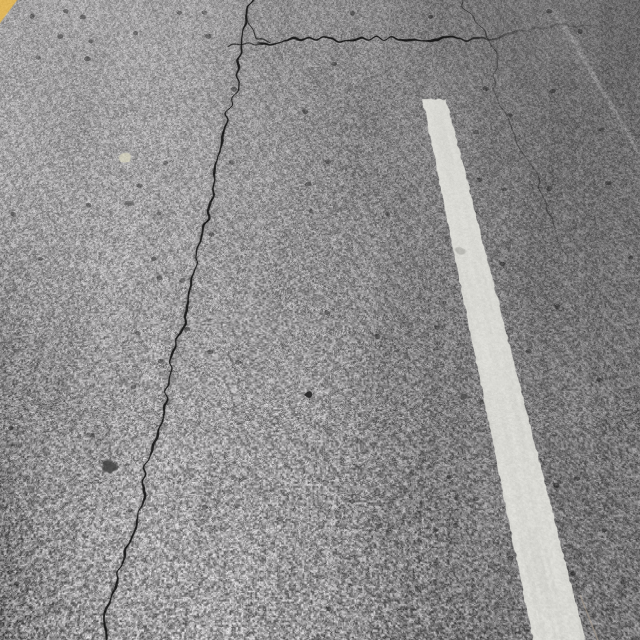
This texture is drawn by a WebGL 2 fragment shader. Its source:

```glsl
#version 300 es
precision highp float;
// Worn grey asphalt seen at an angle, with cracks, a white lane stripe and small stains.

uniform vec2 u_resolution;
out vec4 fragColor;

float hash(vec2 p) {
  return fract(sin(dot(p, vec2(12.9898, 78.233))) * 43758.5453);
}

float noise(vec2 p) {
  vec2 i = floor(p), f = fract(p);
  f = f * f * (3.0 - 2.0 * f);
  return mix(mix(hash(i), hash(i + vec2(1, 0)), f.x),
             mix(hash(i + vec2(0, 1)), hash(i + vec2(1, 1)), f.x), f.y);
}

// Jagged sideways drift of a crack along its length
float wander(float t, float seed) {
  return (noise(vec2(t * 22.0, seed)) - 0.5) * 0.012
       + (noise(vec2(t * 85.0, seed + 7.0)) - 0.5) * 0.008;
}

float segment(vec2 p, vec2 a, vec2 b) {
  vec2 ab = b - a;
  return length(p - a - ab * clamp(dot(p - a, ab) / dot(ab, ab), 0.0, 1.0));
}

float stroke(float d, float halfWidth, float aa) {
  return 1.0 - smoothstep(halfWidth - aa, halfWidth + aa, abs(d));
}

float spot(vec2 p, vec2 center, vec2 radius) {
  float r = length((p - center) / radius) + 0.5 * (noise(p * 180.0) - 0.5);
  return 1.0 - smoothstep(0.75, 1.2, r);
}

float roadLight(vec2 p) {
  float light = mix(0.635, 0.475, smoothstep(0.15, 0.85, p.x));
  light -= 0.15 * exp(-p.x * 9.0) * (1.0 - smoothstep(0.35, 0.75, p.y));
  light -= 0.04 * smoothstep(0.7, 1.0, p.x) * p.y;
  light += 0.03 * exp(-dot(p - vec2(0.4, 0.2), p - vec2(0.4, 0.2)) * 12.0);
  return light + 0.045 * (noise(p * vec2(9.0, 5.0)) - 0.5)
               + 0.03 * (noise(p * vec2(38.0, 24.0)) - 0.5);
}

// Stone grain, finer and fainter with distance
float grain(vec2 p) {
  vec2 q = vec2((p.x - 0.4) * (1.0 + 0.5 * p.y), p.y * (1.0 + 0.35 * p.y)) * 270.0;
  float g = 0.65 * (noise(q) - 0.5) + 0.5 * (noise(q * 1.9 + 31.0) - 0.5);
  return g * mix(0.62, 0.3, p.y) * mix(1.0, 0.75, smoothstep(0.5, 0.9, p.x));
}

void main() {
  vec2 p = gl_FragCoord.xy / u_resolution;
  float aa = 0.8 / min(u_resolution.x, u_resolution.y);

  // Asphalt
  float g = grain(p);
  vec3 color = vec3(roadLight(p) + g) * vec3(1.0, 0.993, 1.0);

  // Scattered pits
  vec2 cell = floor(p * 26.0);
  vec2 seat = 0.25 + 0.5 * vec2(hash(cell + 3.0), hash(cell + 11.0));
  float pit = spot(p, (cell + seat) / 26.0, vec2(0.0045, 0.0035));
  color *= 1.0 - 0.35 * pit * step(0.88, hash(cell));

  // Pale seam and darker shoulder at the upper right
  float seam = p.x - (0.872 + (0.974 - p.y) * 0.595);
  float seamFade = smoothstep(0.72, 0.8, p.y) * smoothstep(1.0, 0.95, p.y);
  color += 0.085 * stroke(seam, 0.004, 0.004) * seamFade;
  color -= 0.025 * smoothstep(0.0, 0.02, seam);

  // Long crack down the left lane
  float mainX = 0.16 + 0.233 * p.y + 0.042 * p.y * (1.0 - p.y);
  float mainD = p.x - mainX - wander(p.y, 2.0);
  float crack = 0.78 * stroke(mainD, 0.0008 + 0.0014 * noise(vec2(p.y * 60.0, 5.0)), aa);
  color *= 1.0 - 0.12 * stroke(mainD, 0.004, 0.004);

  // Cross crack, rising and fading to the right
  float rise = max(p.x - 0.65, 0.0);
  float crossD = p.y - 0.937 - 0.36 * rise * rise - wander(p.x, 9.0);
  float crossFade = smoothstep(0.395, 0.41, p.x) * mix(1.0, 0.22, smoothstep(0.7, 0.82, p.x))
                  * (1.0 - smoothstep(0.9, 0.98, p.x));
  crack = max(crack, 0.8 * crossFade * stroke(crossD, 0.0008 + 0.0016 * noise(vec2(p.x * 50.0, 1.0)), aa));

  // Short branches where the cracks meet
  vec2 bent = p + vec2(wander(p.y, 4.0), wander(p.x, 6.0)) * 0.6;
  float branch = min(segment(bent, vec2(0.387, 0.965), vec2(0.402, 0.94)),
                     segment(bent, vec2(0.402, 0.94), vec2(0.424, 0.931)));
  branch = min(branch, segment(bent, vec2(0.36, 0.926), vec2(0.405, 0.93)));
  crack = max(crack, 0.65 * stroke(branch, 0.001, aa));

  // Faint crack right of the stripe
  float down = 1.0 - p.y;
  float faintX = 0.72 + 0.42 * down + 0.018 * smoothstep(0.0, 0.06, down) * (1.0 - smoothstep(0.06, 0.14, down));
  float faint = stroke(p.x - faintX - wander(p.y, 15.0), 0.001, aa);
  faint *= 0.5 * smoothstep(0.48, 0.72, p.y) * mix(0.4, 1.0, noise(vec2(p.y * 35.0, 8.0)));
  color *= 1.0 - max(crack, faint);

  // Stains, pebbles and a pale mark
  color = mix(color, vec3(0.25), 0.85 * spot(p, vec2(0.171, 0.271), vec2(0.013, 0.01)));
  color = mix(color, vec3(0.13), 0.9 * spot(p, vec2(0.483, 0.383), vec2(0.006, 0.005)));
  color = mix(color, vec3(0.28), 0.7 * spot(p, vec2(0.725, 0.38), vec2(0.005)));
  color = mix(color, vec3(0.3), 0.6 * spot(p, vec2(0.202, 0.682), vec2(0.007, 0.004)));
  color = mix(color, vec3(0.86, 0.85, 0.76), 0.75 * spot(p, vec2(0.195, 0.754), vec2(0.01, 0.009)));

  // White lane stripe with slightly ragged sides
  float along = (0.845 - p.y) / 0.845;
  float ragged = (noise(p * 150.0) - 0.5) * 0.003;
  float side = min(p.x - mix(0.66, 0.833, along), mix(0.697, 0.915, along) - p.x) + ragged;
  float stripe = smoothstep(-aa, aa, min(side, 0.845 - p.y + ragged));
  float streak = noise(vec2((p.x - 0.19 * along) * 190.0, p.y * 9.0)) - 0.5;
  vec3 paint = vec3(0.845, 0.845, 0.825) + 0.035 * streak + 0.16 * g;
  paint -= 0.12 * spot(p, vec2(0.72, 0.608), vec2(0.008, 0.006));
  color = mix(color, paint, stripe);

  // Dry stalk at the lower right and yellow paint in the upper left corner
  float stalk = segment(p, vec2(0.907, 0.069), vec2(0.936, -0.005));
  color = mix(color, vec3(0.66, 0.61, 0.55), 0.7 * stroke(stalk, 0.001, aa));
  float corner = 1.0 - p.x / 0.027 - (1.0 - p.y) / 0.036;
  color = mix(color, vec3(0.88, 0.72, 0.36) + 0.2 * g, smoothstep(-0.08, 0.08, corner));

  fragColor = vec4(clamp(color, 0.0, 1.0), 1.0);
}
```
